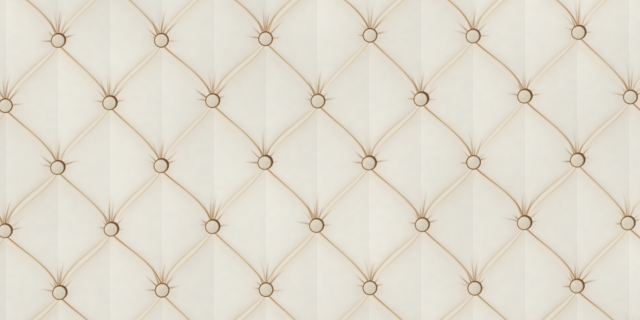
A Shadertoy shader for this texture:

```glsl
// Cream tufted upholstery: a staggered lattice of covered buttons joined by
// bowed diagonal seams, crisp one way and softly gathered the other. Nearby
// buttons are looped over; each adds two downward seams, pleats and a shadow.

const vec2 STEP = vec2(0.1622, 0.1967);  // half column and row spacing
const vec2 ORIGIN = vec2(0.181, 0.0964); // button of lattice id (0, 0)

float hash(vec2 p) {
    return fract(sin(dot(p, vec2(127.1, 311.7))) * 43758.5453);
}

float noise(vec2 p) {
    vec2 i = floor(p), f = fract(p);
    f = f * f * (3.0 - 2.0 * f);
    return mix(mix(hash(i), hash(i + vec2(1, 0)), f.x),
               mix(hash(i + vec2(0, 1)), hash(i + vec2(1, 1)), f.x), f.y);
}

// Diagonal lattice id to a slightly irregular button centre
vec2 buttonCentre(vec2 id) {
    vec2 jitter = vec2(hash(id + 3.1), hash(id + 8.7)) - 0.5;
    return ORIGIN + vec2(id.x + id.y, id.x - id.y) * STEP + jitter * 0.009;
}

float stroke(float d, float halfWidth, float px) {
    return 1.0 - smoothstep(halfWidth - px, halfWidth + px, abs(d));
}

// Seam from top to bottom, bowed outward: (soft fold, thin line, sheen)
vec3 seam(vec2 p, vec2 top, vec2 bottom, float side, float seed, float px) {
    vec2 along = bottom - top;
    float len = length(along);
    vec2 dir = along / len;
    vec2 outward = vec2(-dir.y, dir.x) * side;
    float t = dot(p - top, dir) / len;
    float c = clamp(t, 0.0, 1.0);
    float bow = 6.75 * c * c * (1.0 - c) * (0.007 + 0.010 * seed);
    float s = dot(p - top, outward) - bow;
    float inside = smoothstep(-0.02, 0.06, t) * smoothstep(1.02, 0.95, t);
    float ends = mix(0.45, 1.0, pow(abs(2.0 * c - 1.0), 1.3));
    if (side > 0.0) {                    // crisp stitched seam
        float fold = exp(-abs(s) / (s > 0.0 ? 0.010 : 0.018)) * 0.8;
        float line = stroke(s, 0.0019, px) * ends * (0.65 + 0.35 * seed);
        float sheen = exp(-pow((s + 0.011) / 0.006, 2.0)) * 0.6;
        return vec3(fold, line, sheen) * inside;
    }
    // Gathered fold: a pale roll between two blurred edges
    float roll = 0.004 + 0.06 * c * (1.0 - c) * (0.5 + 0.5 * seed);
    float lower = s + roll;
    float fold = max(exp(-abs(s) / 0.012), 0.75 * exp(-abs(lower) / 0.020));
    float line = stroke(s, 0.0018, px) * (0.06 + 0.75 * c * c * c * seed);
    line = max(line, stroke(lower, 0.002, px) * 0.2 * (1.0 - c));
    float sheen = exp(-pow((s + 0.5 * roll) / 0.006, 2.0)) * 0.9;
    return vec3(fold * (0.6 + 0.3 * seed), line, sheen) * inside;
}

// Creases: long and crowded above a button, short and faint at its sides
float pleats(vec2 r, vec2 id, float px) {
    float sum = 0.0;
    for (int k = 0; k < 9; k++) {
        float h = hash(id * 1.7 + float(k) * 5.3);
        float f = (float(k) + h) / 4.5 - 1.0;
        float angle = 1.57 + 1.8 * f * abs(f);
        vec2 u = vec2(cos(angle), sin(angle));
        float along = dot(r, u);
        float across = u.x * r.y - u.y * r.x + (h - 0.5) * 4.0 * along * along;
        float reach = mix(0.12, 0.065, abs(f)) * (0.55 + 0.5 * hash(id + float(k) * 2.9));
        float fade = smoothstep(0.01, 0.02, along) * smoothstep(reach, 0.016, along);
        sum = max(sum, stroke(across, 0.0022, px * 1.1) * fade * (0.35 + 0.65 * h));
    }
    return sum;
}

void mainImage(out vec4 fragColor, in vec2 fragCoord) {
    vec2 p = fragCoord / iResolution.xy * vec2(2.0, 1.0);
    float px = 1.0 / iResolution.y;
    p.y -= 0.0135 * (p.x - 1.0);         // rows rise gently to the right

    vec2 q = (p - ORIGIN) / STEP;
    vec2 cell = floor(vec2(q.x + q.y, q.x - q.y) * 0.5);

    vec3 folds = vec3(0.0);
    float crease = 0.0, valley = 0.0;
    vec2 nearest = vec2(9.0), nearestId = cell;
    for (int j = -1; j <= 2; j++)
    for (int i = -1; i <= 2; i++) {
        vec2 id = cell + vec2(i, j);
        vec2 centre = buttonCentre(id);
        vec2 r = p - centre;
        vec2 start = centre - vec2(0.0, 0.010);
        vec2 lift = vec2(0.0, 0.014);
        folds = max(folds, seam(p, start, buttonCentre(id + vec2(0, 1)) + lift,
                                1.0, hash(id + 21.0), px));
        folds = max(folds, seam(p, start, buttonCentre(id - vec2(1, 0)) + lift,
                                -1.0, hash(id + 47.0), px));
        if (length(r) < 0.13) crease = max(crease, pleats(r, id, px));
        float drop = smoothstep(r.y > 0.0 ? 0.15 : 0.09, 0.0, abs(r.y));
        valley = max(valley, drop * exp(-abs(r.x) / 0.016));
        if (length(r) < length(nearest)) { nearest = r; nearestId = id; }
    }

    // Leather with mottling and a faint vertical break through each column
    float column = fract(q.x);
    vec3 col = vec3(0.902, 0.891, 0.853);
    col += 0.030 * (noise(p * 5.0) - 0.5) + 0.012 * (noise(p * 60.0) - 0.5);
    col -= 0.022 * (smoothstep(0.0, 0.10, column) * column - 0.4);

    // Folds, sheen, pleats and stitched seam lines
    float radius = length(nearest);
    float shadow = 0.6 * exp(-max(radius - 0.02, 0.0) / 0.022);
    shadow = max(shadow, 0.6 * valley);
    col = mix(col, vec3(0.84, 0.78, 0.69), max(folds.x * 0.8, shadow));
    col = mix(col, vec3(0.92, 0.89, 0.83), folds.z * 0.6);
    col = mix(col, vec3(0.60, 0.43, 0.26), crease * 0.8);
    col = mix(col, vec3(0.66, 0.46, 0.26), folds.y);

    // Button: dark crescent behind, thin rim, pale domed face
    float wear = hash(nearestId + 65.0);
    vec2 lean = vec2(0.0035, 0.002) * (0.2 + 1.2 * wear);
    col = mix(col, vec3(0.34, 0.23, 0.13), stroke(length(nearest - lean), 0.0220, px) * 0.9);
    col = mix(col, vec3(0.55, 0.42, 0.28), stroke(radius, 0.0220, px));
    vec3 face = vec3(0.85, 0.81, 0.74) + dot(nearest, vec2(-1.4, 1.2));
    face += 0.03 * (noise(p * 190.0) - 0.5);
    col = mix(col, face, stroke(radius, 0.0195, px));

    fragColor = vec4(col, 1.0);
}
```
